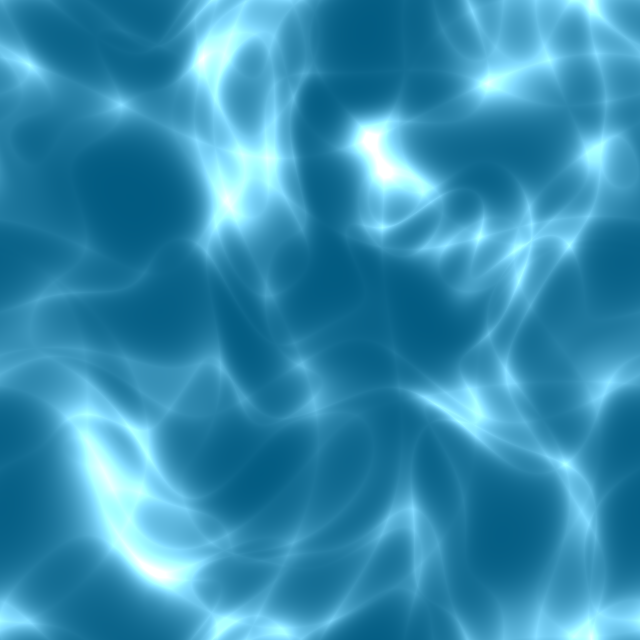
Write a WebGL 2 fragment shader that draws this texture.

```glsl
#version 300 es
precision highp float;
// Sunlit water: a web of soft caustic filaments over deep blue.
// A domain is folded repeatedly by sine waves; light gathers wherever a fold
// crosses zero. All waves have whole periods, so the canvas tiles exactly.

#define FOLDS 5           // number of warping passes
#define PHASE 23.0        // selects one frozen moment of the waves
#define PHASE_SPREAD 3.5  // how far the phases of the passes drift apart
#define ORIGIN 4.9558     // shift of the wave domain, in radians
#define SPREAD 1.234      // width of the glow around each filament
#define DEPTH_CURVE 1.4   // falloff of light between filaments
#define GAIN 1.17         // overall brightness
#define SHARPNESS 8.0     // contrast of the filaments
#define WATER vec3(0.0, 0.35, 0.5)

uniform vec2 u_resolution;
out vec4 fragColor;

const float TAU = 6.28318531;

// Bends the domain by crossed waves that repeat every TAU.
vec2 fold(vec2 base, vec2 q, float t) {
    return base + vec2(cos(t - q.x) + sin(t + q.y),
                       sin(t - q.y) + cos(t + q.x));
}

// Shade is zero along a filament and grows away from it.
float filamentShade(vec2 q, float t) {
    vec2 wave = vec2(sin(q.x + t), cos(q.y + t));
    return abs(wave.x * wave.y) / (SPREAD * max(length(wave), 1e-4));
}

float caustics(vec2 base) {
    vec2 q = base;
    float shade = 1.0;
    for (int n = 0; n < FOLDS; n++) {
        float t = PHASE * (1.0 - PHASE_SPREAD / float(n + 1));
        q = fold(base, q, t);
        shade += filamentShade(q, t);
    }
    shade /= float(FOLDS);
    return pow(abs(GAIN - pow(shade, DEPTH_CURVE)), SHARPNESS);
}

void main() {
    vec2 uv = gl_FragCoord.xy / u_resolution;
    vec2 base = TAU * vec2(uv.x, 1.0 - uv.y) - ORIGIN;

    // Light adds equally to every channel of the water colour.
    vec3 colour = clamp(WATER + caustics(base), 0.0, 1.0);
    fragColor = vec4(colour, 1.0);
}
```
